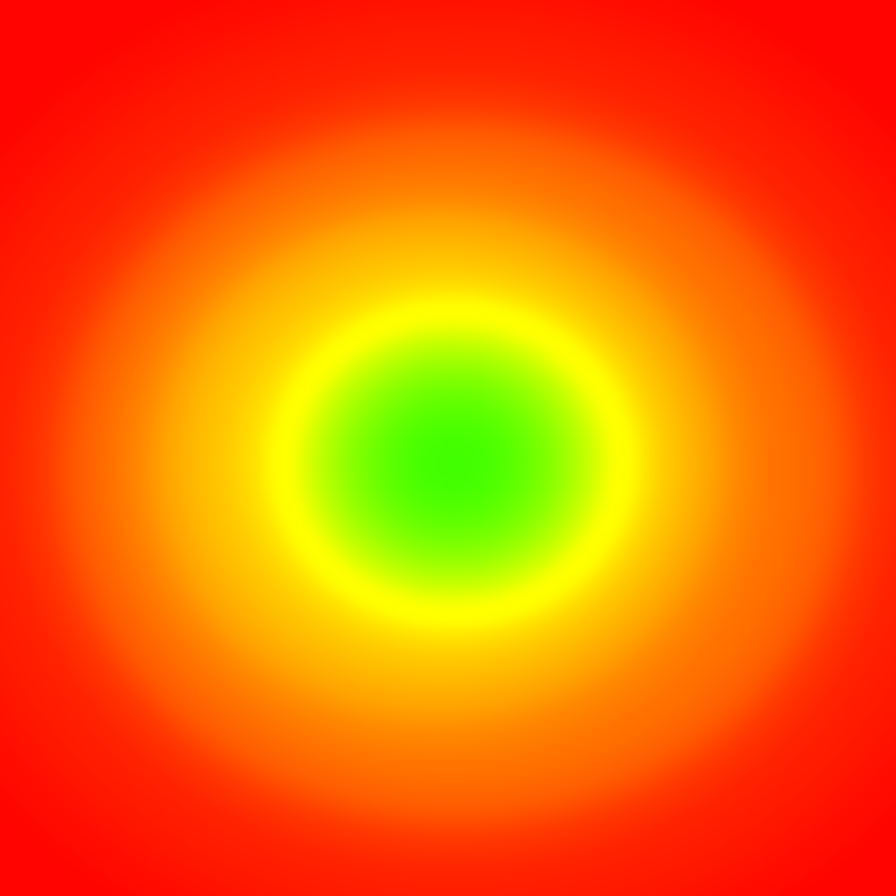
Give the GLSL for this background, as a WebGL 2 fragment shader.

```glsl
#version 300 es
// Draws a soft heat glow: green core, yellow ring, orange halos, red surround.
precision highp float;

uniform vec2 u_resolution;
out vec4 fragColor;

// Distance to the glow centre, in canvas units, flattened vertically.
float ovalDistance(vec2 p, float squash) {
    return length(p * vec2(1.0, squash));
}

// Rings lean left in the middle halo and sink a little further out.
vec2 ringDrift(float d) {
    float middle = smoothstep(0.20, 0.30, d) * (1.0 - smoothstep(0.34, 0.42, d));
    float outer = smoothstep(0.28, 0.42, d);
    return vec2(-0.017 * middle + 0.004 * outer, -0.009 * outer);
}

// Heat by distance: a rounded core, then linear falls between halo knots.
float heatProfile(float d, float coreRadius, float coreHeat) {
    const int COUNT = 11;
    vec2 knots[COUNT] = vec2[COUNT](
        vec2(0.198, 1.00), vec2(0.217, 0.89), vec2(0.241, 0.80), vec2(0.273, 0.72),
        vec2(0.308, 0.63), vec2(0.332, 0.54), vec2(0.358, 0.48), vec2(0.421, 0.36),
        vec2(0.460, 0.22), vec2(0.500, 0.14), vec2(0.660, 0.015));
    float core = min(d / coreRadius, 1.0);
    float heat = mix(coreHeat, 1.0, core * core);
    for (int i = 1; i < COUNT; i++) {
        vec2 a = knots[i - 1];
        vec2 b = knots[i];
        heat -= (a.y - b.y) * clamp((d - a.x) / (b.x - a.x), 0.0, 1.0);
    }
    return heat;
}

// 0 is red, 1 is yellow, 2 is green.
vec3 heatColor(float heat) {
    return vec3(clamp(2.0 - heat, 0.0, 1.0), clamp(heat, 0.0, 1.0), 0.0);
}

// Average nearby samples so that the halo edges stay soft.
float softHeat(float d, float blur) {
    float sum = 0.0;
    for (int i = -2; i <= 2; i++) {
        sum += heatProfile(abs(d + float(i) * blur), 0.180, 1.75);
    }
    return sum / 5.0;
}

void main() {
    vec2 uv = gl_FragCoord.xy / u_resolution;
    vec2 p = uv - vec2(0.505, 0.483);
    float squash = 1.12;
    float d = ovalDistance(p, squash);
    d = ovalDistance(p - ringDrift(d), squash);
    fragColor = vec4(heatColor(softHeat(d, 0.004)), 1.0);
}
```
